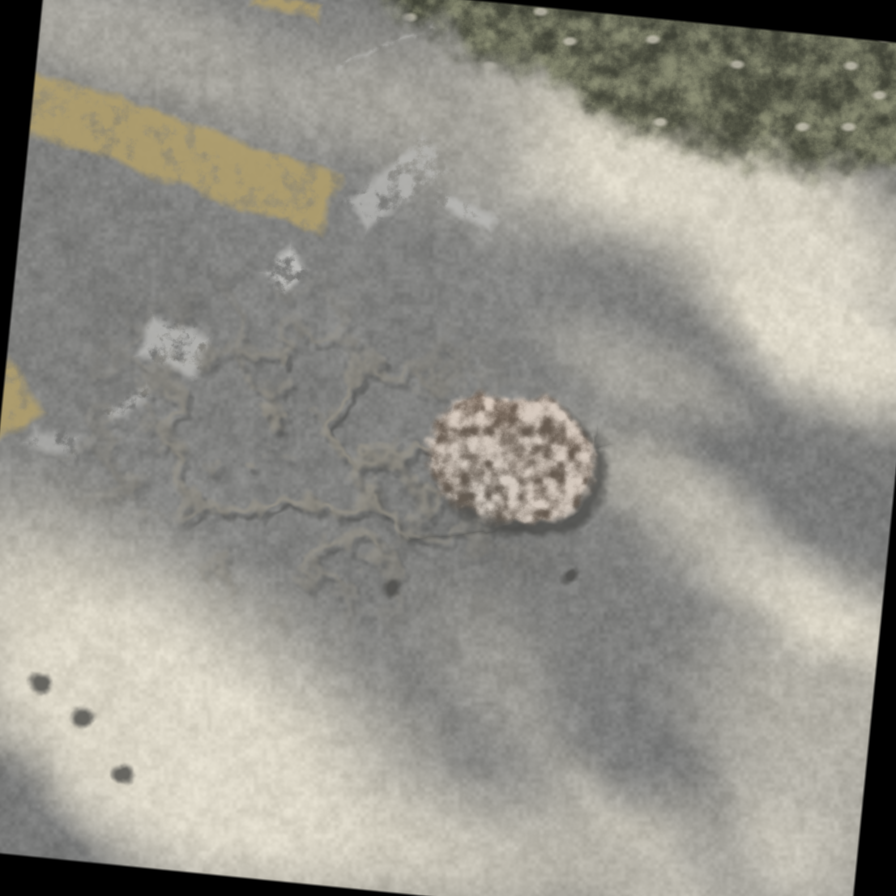
This texture is drawn by a three.js fragment shader. Its source:

```glsl
// Worn asphalt with a pothole, faded paint, dappled sun and a grassy verge, in a tilted frame.
varying vec2 vUv;

const float FRAME_TILT = -0.1;
const vec3 SHADE = vec3(0.475, 0.478, 0.475);
const vec3 SUN = vec3(0.85, 0.83, 0.77);
const vec3 YELLOW_PAINT = vec3(0.69, 0.62, 0.42);
const vec3 WHITE_PAINT = vec3(0.73, 0.73, 0.72);
const vec3 DUST = vec3(0.61, 0.59, 0.54);
const vec3 GRASS_DARK = vec3(0.23, 0.24, 0.19);
const vec3 GRASS_LIGHT = vec3(0.55, 0.56, 0.45);
const vec3 HOLE_DARK = vec3(0.40, 0.36, 0.32);
const vec3 HOLE_LIGHT = vec3(0.83, 0.79, 0.75);
const vec3 STAIN = vec3(0.29, 0.29, 0.28);

float hash(vec2 p) {
  p = fract(p * vec2(0.1031, 0.1137));
  p += dot(p, p.yx + 33.33);
  return fract((p.x + p.y) * p.x * 17.3);
}

float noise(vec2 p) {
  vec2 i = floor(p), f = fract(p);
  f = f * f * (3.0 - 2.0 * f);
  return mix(mix(hash(i), hash(i + vec2(1, 0)), f.x),
             mix(hash(i + vec2(0, 1)), hash(i + vec2(1, 1)), f.x), f.y);
}

float fbm(vec2 p) {
  float sum = 0.0, amp = 0.53;
  for (int i = 0; i < 4; i++) {
    sum += amp * noise(p);
    p = mat2(1.6, 1.2, -1.2, 1.6) * p + 7.1;
    amp *= 0.5;
  }
  return sum;
}

vec2 turn(vec2 p, float a) {
  float c = cos(a), s = sin(a);
  return vec2(c * p.x + s * p.y, c * p.y - s * p.x);
}

// Soft ellipse, 1 inside and fading to 0
float pool(vec2 p, vec2 centre, vec2 size, float a) {
  return 1.0 - smoothstep(0.3, 1.4, length(turn(p - centre, a) / size));
}

float bar(vec2 p, vec2 centre, vec2 size, float a, float blur) {
  vec2 d = abs(turn(p - centre, a)) - size;
  return 1.0 - smoothstep(-blur, blur, max(d.x, d.y));
}

float spot(vec2 p, vec2 centre, float r) {
  return 1.0 - smoothstep(0.45 * r, 1.4 * r, length(p - centre));
}

float sunlight(vec2 p) {
  float l = pool(p, vec2(0.19, 0.19), vec2(0.40, 0.17), -0.6);
  l += 0.60 * pool(p, vec2(0.74, 0.03), vec2(0.30, 0.10), -0.1);
  l += 0.55 * pool(p, vec2(0.92, 0.20), vec2(0.16, 0.16), -0.6);
  l += 0.62 * pool(p, vec2(0.83, 0.39), vec2(0.24, 0.06), -0.6);
  l += 0.90 * pool(p, vec2(0.84, 0.76), vec2(0.29, 0.11), -0.5);
  l += 0.75 * pool(p, vec2(0.93, 0.60), vec2(0.16, 0.06), -0.45);
  l += 0.35 * pool(p, vec2(0.72, 0.58), vec2(0.13, 0.045), -0.5);
  l += 0.38 * pool(p, vec2(0.55, 0.85), vec2(0.20, 0.10), -0.4);
  l += 0.38 * pool(p, vec2(0.15, 0.95), vec2(0.30, 0.08), -0.3);
  l += 0.28 * pool(p, vec2(0.62, 0.20), vec2(0.20, 0.07), -0.7);
  l -= 0.18 * pool(p, vec2(0.88, 0.45), vec2(0.16, 0.06), -0.5);
  l -= 0.32 * pool(p, vec2(0.74, 0.13), vec2(0.20, 0.05), -0.8);
  l -= 0.55 * pool(p, vec2(0.03, 0.06), vec2(0.12, 0.07), -0.8);
  return clamp(l + 0.06, 0.0, 1.0);
}

float hole(vec2 p) {
  vec2 q = turn(p - vec2(0.57, 0.487), -0.12) / vec2(0.096, 0.072);
  return length(q) + 0.5 * (fbm(p * 28.0) - 0.5);
}

void main() {
  vec2 p = vUv;
  float broad = fbm(p * 9.0), fine = fbm(p * 75.0), grain = noise(p * 210.0);
  vec2 rough = p + 0.016 * (vec2(fbm(p * 38.0), fbm(p * 38.0 + 19.0)) - 0.5);

  // Road surface
  vec3 col = mix(SHADE, SUN, sunlight(p + 0.04 * (broad - 0.5)));
  col += 0.10 * (fine - 0.5) + 0.05 * (grain - 0.5) + 0.07 * (broad - 0.5);

  // Dusty crack network
  float worn = pool(p, vec2(0.34, 0.49), vec2(0.25, 0.17), -0.15);
  float vein = 1.0 - abs(2.0 * fbm(p * 17.0) - 1.0);
  float groove = 1.0 - abs(2.0 * fbm(p * 17.0 + vec2(-0.10, 0.13)) - 1.0);
  col -= 0.10 * worn * smoothstep(0.82, 1.0, groove);
  col = mix(col, DUST, 0.65 * worn * smoothstep(0.83, 1.0, vein));

  // Faded paint
  float wear = smoothstep(0.22, 0.55, fine);
  float yellow = bar(rough, vec2(0.19, 0.833), vec2(0.19, 0.034), -0.33, 0.006);
  yellow += bar(rough, vec2(0.0, 0.55), vec2(0.036, 0.034), 0.6, 0.007);
  yellow += bar(rough, vec2(0.32, 0.995), vec2(0.035, 0.008), -0.3, 0.006);
  col = mix(col, YELLOW_PAINT, min(yellow, 1.0) * (0.55 + 0.35 * wear));
  float white = 0.7 * bar(rough, vec2(0.443, 0.794), vec2(0.058, 0.022), 0.65, 0.007);
  white += bar(rough, vec2(0.32, 0.697), vec2(0.019, 0.015), 0.7, 0.006);
  white += 0.8 * bar(rough, vec2(0.193, 0.613), vec2(0.034, 0.023), -0.35, 0.007);
  white += 0.7 * bar(rough, vec2(0.145, 0.55), vec2(0.025, 0.007), 0.6, 0.006);
  white += 0.6 * bar(rough, vec2(0.06, 0.507), vec2(0.025, 0.011), -0.3, 0.007);
  white += 0.8 * bar(rough, vec2(0.52, 0.765), vec2(0.035, 0.008), -0.5, 0.006);
  white += 0.5 * bar(rough, vec2(0.43, 0.947), vec2(0.06, 0.002), 0.4, 0.003);
  col = mix(col, WHITE_PAINT, min(white, 1.0) * wear);

  // Pothole with a shadowed lower right lip
  float lip = 1.0 - smoothstep(0.9, 1.12, hole(p - vec2(0.011, -0.012)));
  lip = max(lip, bar(rough, vec2(0.66, 0.492), vec2(0.022, 0.008), 0.9, 0.007));
  col = mix(col, STAIN, 0.75 * lip);
  col = mix(col, STAIN, 0.5 * bar(rough, vec2(0.52, 0.402), vec2(0.065, 0.0015), 0.12, 0.004));
  float rubble = smoothstep(0.22, 0.78, 0.6 * fine + 0.4 * noise(p * 110.0));
  vec3 stones = mix(HOLE_DARK, HOLE_LIGHT, rubble) + vec3(0.04, 0.0, -0.02) * (broad - 0.3);
  col = mix(col, stones, 1.0 - smoothstep(0.88, 1.06, hole(p)));

  // Dark stains
  float stain = max(spot(rough, vec2(0.437, 0.345), 0.011), spot(rough, vec2(0.635, 0.358), 0.009));
  for (int i = 0; i < 3; i++) {
    float k = float(i);
    stain = max(stain, spot(rough, vec2(0.047 + 0.046 * k, 0.237 - 0.05 * k + 0.014 * k * (2.0 - k)), 0.011));
  }
  col = mix(col, STAIN, 0.8 * stain);

  // Grass verge with scattered litter
  float edge = 0.805 + 0.62 * (1.0 - p.x) * (1.0 - p.x);
  float verge = smoothstep(-0.025, 0.03, p.y - edge + 0.07 * (fbm(p * 30.0) - 0.5));
  vec3 grass = mix(GRASS_DARK, GRASS_LIGHT, smoothstep(0.2, 0.8, 0.65 * fine + 0.35 * fbm(p * 22.0)));
  vec2 cell = floor(p * 32.0);
  vec2 litter = fract(p * 32.0) - 0.3 - 0.4 * vec2(hash(cell + 3.0), hash(cell + 8.0));
  grass = mix(grass, SUN, 0.7 * step(0.86, hash(cell)) * spot(litter * vec2(0.8, 1.3), vec2(0.0), 0.2));
  col = mix(col, grass, 0.92 * verge);

  // Tilted frame on black
  float inside = bar(p, vec2(0.5), vec2(0.5), FRAME_TILT, 0.002);
  gl_FragColor = vec4(clamp(col, 0.0, 1.0) * inside, 1.0);
}
```
